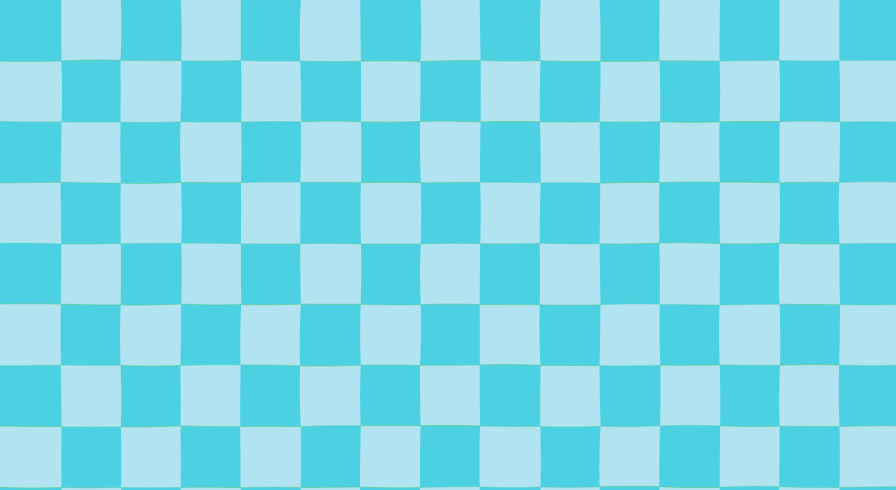
Write a WebGL 1 fragment shader that draws this pattern.

```glsl
precision highp float;
// Two-tone blue checkerboard, about 15 by 8 squares, with slightly hand-cut edges.
// The product of the signed distances to the nearest vertical and horizontal
// edges picks the tone; thin green seams of uneven strength mark horizontal edges.
uniform vec2 u_resolution;

float hash(vec2 p) {
  return fract(sin(dot(p, vec2(127.1, 311.7))) * 43758.5453);
}

// Sideways drift of an edge segment: jittered ends plus a shallow bow
float edgeWobble(float line, float along, float seed) {
  float cell = floor(along);
  float t = along - cell;
  vec2 id = vec2(line + seed, cell);
  float ends = mix(hash(id), hash(id + vec2(0.0, 1.0)), t) - 0.5;
  float bow = (hash(id + 37.0) - 0.5) * 4.0 * t * (1.0 - t);
  return 0.018 * ends + 0.022 * bow;
}

void main() {
  // Cell coordinates, rows counted from the top
  vec2 cells = vec2(14.962, 8.046);
  vec2 uv = gl_FragCoord.xy / u_resolution;
  vec2 p = vec2(uv.x, 1.0 - uv.y) * cells - vec2(0.0195, 0.0);
  vec2 pixel = cells / u_resolution;

  // Signed distance to the nearest interior edges
  vec2 line = max(floor(p + 0.5), 1.0);
  vec2 wobble = vec2(edgeWobble(line.x, p.y, 11.0), edgeWobble(line.y, p.x, 73.0));
  vec2 d = p - line - wobble;

  // Smoothed checker
  vec2 side = clamp(2.0 * d / pixel, -1.0, 1.0);
  float parity = 1.0 - 2.0 * mod(line.x + line.y, 2.0);
  float checker = 0.5 + 0.5 * parity * side.x * side.y;
  vec3 color = mix(vec3(0.70, 0.89, 0.94), vec3(0.30, 0.82, 0.89), checker);

  // Green seams, varying from square to square
  float width = 0.014;
  float seam = clamp(1.0 - abs(d.y) / max(width, pixel.y), 0.0, 1.0);
  seam *= min(width / pixel.y, 1.0) * mix(0.3, 1.0, hash(vec2(floor(p.x), line.y + 5.0)));
  color = mix(color, vec3(0.38, 0.80, 0.60), seam);

  gl_FragColor = vec4(color, 1.0);
}
```
